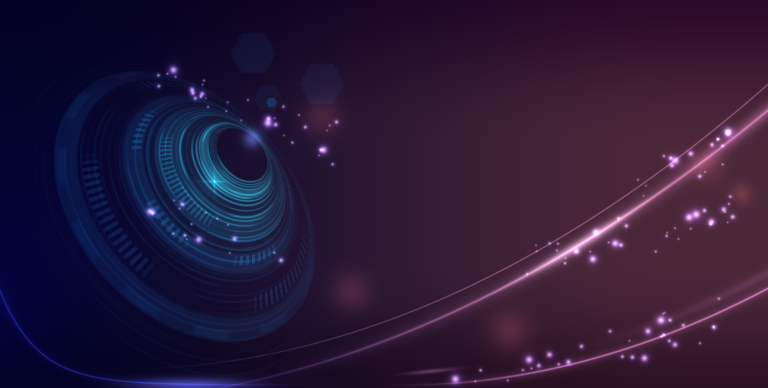
This background is drawn by a Shadertoy shader. Its source:

```glsl
// Tilted glowing tech dial on navy, with light streaks and sparkles over plum.
#define NAVY vec3(0.015, 0.015, 0.16)
#define PLUM vec3(0.295, 0.155, 0.22)
#define CYAN vec3(0.09, 0.54, 0.55)
#define TEAL vec3(0.03, 0.19, 0.27)
#define PINK vec3(0.50, 0.32, 0.47)
#define SPARK vec3(0.66, 0.60, 0.68)
#define APEX vec2(0.659, 0.633)
#define SHIFT 0.62
#define SQUASH 0.70
#define RINGS 36

float hash(float n) { return fract(sin(n * 127.1) * 43758.5453); }

float gauss(float x, float width) { x /= width; return exp(-x * x); }

float band(float x, float a, float b, float soft) {
    return smoothstep(a - soft, a + soft, x) * smoothstep(b + soft, b - soft, x);
}

float ticks(float angle, float count) { return smoothstep(-0.35, 0.35, sin(angle * count)); }

vec3 backdrop(vec2 p) {
    vec3 col = mix(NAVY, PLUM, smoothstep(0.0, 1.8, p.x));
    col *= 1.0 - vec3(0.48, 0.85, 0.28) * smoothstep(0.62, 1.08, p.y);
    col *= 1.0 - vec3(0.42, 0.60, 0.35) * smoothstep(0.32, -0.05, p.y);
    col.b += 0.1 * exp(-3.0 * length(vec2(1.5 * p.x, p.y - 0.22)));
    return col;
}

// Nested ellipses whose centres slide along the minor axis as they grow
vec3 dial(vec2 p) {
    vec2 q = p - APEX;
    float u = dot(q, vec2(0.67, -0.742)), v = dot(q, vec2(-0.742, -0.67));
    float k = SHIFT, m = SQUASH, a = m * m - k * k;
    float r = (sqrt(v * v * k * k + a * (m * m * u * u + v * v)) - v * k) / a;
    float across = (v - k * r) / m;
    float angle = atan(across, u);
    float soft = 0.6 * fwidth(r) + 0.0006;

    // Broad translucent bands
    float light = 0.18 * band(r, 0.145, 0.20, soft) + 0.24 * band(r, 0.222, 0.262, soft);
    light += 0.36 * band(r, 0.352, 0.396, soft) + 0.14 * band(r, 0.08, 0.27, soft);
    light += 0.35 * band(r, 0.096, 0.112, soft);
    // Notched rings
    light += 0.45 * band(r, 0.31, 0.342, soft) * ticks(angle, 96.0) * ticks(angle + 0.7, 3.0);
    light += 0.45 * band(r, 0.226, 0.245, soft) * ticks(angle, 72.0) * ticks(angle, 5.0);
    light += 0.35 * band(r, 0.165, 0.188, soft) * ticks(angle, 84.0) * ticks(angle + 2.0, 2.0);
    light += 0.22 * band(r, 0.374, 0.392, soft) * ticks(angle, 11.0);
    // Thin rings, some broken into arcs
    for (int i = 0; i < RINGS; i++) {
        float id = float(i), h = hash(id + 3.0);
        float radius = mix(0.078, 0.47, pow((id + h) / float(RINGS), 1.3));
        float width = 0.0006 + 0.0016 * hash(id + 41.0);
        float arc = mix(0.25, 1.0, ticks(angle + 6.3 * h, 1.0 + floor(3.0 * h)));
        float strength = mix(0.62, 0.20, smoothstep(0.11, 0.34, radius));
        light += strength * arc * band(r, radius - width, radius + width, soft);
    }
    // The side facing the apex recedes into shade
    light *= mix(0.45, 1.0, smoothstep(-0.9, 0.5, across / (r + 0.001)));
    vec3 tint = mix(CYAN, TEAL, smoothstep(0.09, 0.28, r));
    return tint * min(light, 1.0) * mix(1.0, 0.5, smoothstep(0.30, 0.5, r));
}

// Distance to the parabola y0 + s (x - x0) + c (x - x0)(x - x1)
float curve(vec2 p, vec2 start, float x1, float s, float c) {
    p -= start;
    float e = c * (p.x + start.x - x1), slope = s + e + c * p.x;
    return (p.y - p.x * (s + e)) / sqrt(1.0 + slope * slope);
}

vec3 streaks(vec2 p) {
    float px = 0.4 / iResolution.y;
    // Main ray with a white flare
    float d = curve(p, vec2(0.827, 0.065), 1.512, 0.46, 0.224);
    float fade = smoothstep(0.55, 1.25, p.x), flare = gauss(p.x - 1.5, 0.17);
    vec3 col = PINK * fade * (0.25 * gauss(d, 0.005) + 0.16 * gauss(d, 0.02));
    col += mix(vec3(0.16, 0.13, 0.42), PINK, fade) * 0.35 * gauss(d, 0.0016 + px);
    col += flare * (0.35 * gauss(d, 0.003 + 0.009 * flare) + 0.22 * PINK * gauss(d, 0.022));
    col += 0.28 * PINK * smoothstep(1.6, 1.95, p.x) * gauss(d, 0.018);
    // Thin upper line
    d = curve(p, vec2(0.491, 0.057), 1.331, 0.317, 0.263);
    col += 0.55 * PINK * smoothstep(0.2, 1.4, p.x) * gauss(d, 0.001 + px);
    // Lower ray
    d = curve(p, vec2(1.085, 0.008), 1.499, 0.144, 0.279);
    fade = smoothstep(0.95, 1.45, p.x);
    col += fade * PINK * (0.8 * gauss(d, 0.0018 + px) + 0.2 * gauss(d, 0.014));
    col += 0.2 * PINK * smoothstep(1.4, 1.95, p.x) * gauss(d - 0.035, 0.013);
    // Blue sweep and low glows
    d = (p.y - 0.008 - 0.243 * exp(-p.x / 0.098)) / sqrt(1.0 + 6.1 * exp(-p.x / 0.049));
    fade = smoothstep(0.9, 0.3, p.x);
    col += vec3(0.13, 0.15, 0.55) * fade * (0.55 * gauss(d, 0.0011 + px) + 0.12 * gauss(d, 0.01));
    col += vec3(0.22, 0.24, 0.5) * gauss(p.x - 0.49, 0.14) * gauss(p.y - 0.008, 0.018);
    return col + 0.5 * PINK * gauss(p.x - 1.11, 0.06) * gauss(p.y - 0.1 * p.x + 0.068, 0.005);
}

float hexagon(vec2 p, float size) {
    p = abs(p);
    float d = max(p.y, 0.866 * p.x + 0.5 * p.y) - size, px = 1.0 / iResolution.y;
    return smoothstep(px, -px, d);
}

// Sparkles scattered about sheared clusters: centre, spread
vec3 sparkles(vec2 p) {
    vec4 clusters[8] = vec4[8](
        vec4(0.51, 0.765, 0.13, 0.04), vec4(0.70, 0.68, 0.17, 0.06),
        vec4(0.56, 0.40, 0.18, 0.05), vec4(1.76, 0.59, 0.13, 0.06),
        vec4(1.79, 0.425, 0.10, 0.04), vec4(1.73, 0.14, 0.13, 0.06),
        vec4(1.32, 0.055, 0.32, 0.04), vec4(1.50, 0.365, 0.15, 0.05));
    vec3 col = vec3(0.0);
    for (int i = 0; i < 136; i++) {
        float id = float(i), h = hash(id + 0.7);
        vec4 c = clusters[i % 8];
        vec2 offset = c.zw * (2.0 * vec2(hash(id + 11.3), hash(id + 57.9)) - 1.0);
        offset.y += offset.x * (c.x < 1.0 ? -0.32 : 0.35);
        float d = length(p - c.xy - offset), size = 0.0028 + 0.0062 * h * h * h;
        col += SPARK * (0.4 + 0.5 * h) * gauss(d, size);
        col += vec3(0.16, 0.09, 0.26) * h * gauss(d, 2.0 * size);
    }
    return col;
}

void mainImage(out vec4 fragColor, in vec2 fragCoord) {
    vec2 p = fragCoord / iResolution.y;
    vec3 col = backdrop(p) + dial(p) + streaks(p) + sparkles(p);
    // Faint hexagons
    col += TEAL * (0.2 * hexagon(p - vec2(0.653, 0.863), 0.051) + 0.2 * hexagon(p - vec2(0.83, 0.784), 0.051)
        + 0.13 * hexagon(p - vec2(0.69, 0.747), 0.032) + 0.6 * hexagon(p - vec2(0.70, 0.736), 0.012));
    // Soft warm orbs
    vec3 orbs[5] = vec3[5](vec3(0.83, 0.698, 0.05), vec3(0.905, 0.248, 0.05),
        vec3(1.313, 0.148, 0.05), vec3(1.82, 0.575, 0.04), vec3(1.912, 0.50, 0.026));
    for (int i = 0; i < 5; i++)
        col += vec3(0.15, 0.07, 0.07) * gauss(length(p - orbs[i].xy), orbs[i].z);
    // Star glint and rim light on the dial
    vec2 g = abs(p - vec2(0.553, 0.532));
    float star = exp(-50.0 * g.x - 400.0 * g.y) + exp(-400.0 * g.x - 50.0 * g.y);
    col += CYAN * (0.6 * star + 0.3 * gauss(length(g), 0.035));
    col += vec3(0.20, 0.28, 0.45) * gauss(length(p - vec2(0.65, 0.643)), 0.022);
    fragColor = vec4(min(col, 1.0), 1.0);
}
```
